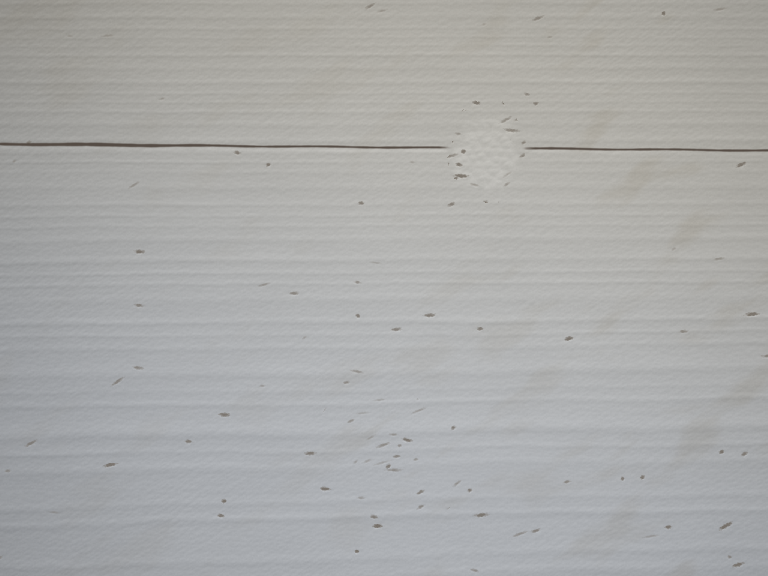
Write a Shadertoy shader that draws this texture.

```glsl
// White painted wooden boards with raised grain, a seam, a filled knot and chipped paint.

vec2 hash2(vec2 p) {
    vec3 q = fract(p.xyx * vec3(0.1031, 0.1030, 0.0973));
    q += dot(q, q.yzx + 33.33);
    return fract((q.xx + q.yz) * q.zy);
}

mat2 turn(float a) {
    return mat2(cos(a), -sin(a), sin(a), cos(a));
}

// Distance to the nearest scattered cell point
float cells(vec2 p) {
    vec2 id = floor(p), f = fract(p);
    float nearest = 2.0;
    for (int j = -1; j <= 1; j++)
    for (int i = -1; i <= 1; i++) {
        vec2 o = vec2(i, j);
        nearest = min(nearest, length(o + hash2(id + o) - f));
    }
    return nearest;
}

// Slow irregular variation, roughly -1 to 1
float waves(vec2 p) {
    float sum = 0.0, amp = 0.5;
    for (int i = 0; i < 4; i++) {
        sum += amp * sin(p.x + 1.7 * sin(p.y)) * cos(p.y + 1.3 * sin(0.8 * p.x));
        p = turn(0.9) * p * 1.8 + 4.1;
        amp *= 0.6;
    }
    return sum;
}

// Light minus shade on cell-shaped bumps lit from above
float relief(vec2 p) {
    return cells(p + vec2(0.0, 0.35)) - cells(p);
}

// Raised growth rings: narrow and even at the top, broad and bent at the bottom
float grain(vec2 p) {
    float low = 1.0 - p.y;
    float y = p.y - 0.03 * p.x * low * low;
    y += (0.002 + 0.007 * low * low) * waves(vec2(p.x * 5.0, p.y * 7.0));
    float phase = 17.0 * y + 20.0 * y * y + 0.25 * sin(y * 61.0);
    float row = floor(phase), f = fract(phase);
    float strength = 0.5 + 0.6 * hash2(vec2(row, 7.0)).x + 0.4 * waves(vec2(p.x * 6.0 + row * 3.0, row));
    float crest = exp(-pow((f - 0.62) * 6.0, 2.0));
    float shadow = exp(-pow((f - 0.32) * 7.0, 2.0));
    return strength * (crest - shadow);
}

// Sparse ragged chips; x is the dark pit, y the lit lower lip
vec2 chips(vec2 p, float density, float px) {
    vec2 grid = vec2(34.0, 46.0), id = floor(p * grid), result = vec2(0.0);
    float ragged = 0.7 * (cells(p * vec2(190.0, 260.0)) - 0.45);
    for (int j = -1; j <= 1; j++)
    for (int i = -1; i <= 1; i++) {
        vec2 cell = id + vec2(i, j);
        vec2 rnd = hash2(cell + 19.0), kind = hash2(cell + 71.0);
        if (kind.x > density) continue;
        vec2 d = turn(0.9 * rnd.x - 0.25) * (p - (cell + rnd) / grid);
        vec2 size = vec2(0.003 + 0.008 * kind.y * kind.y, 0.0014 + 0.0016 * rnd.y);
        float pit = (length(d / size) - 1.0 + ragged) * size.y;
        float lip = (length((d + vec2(0.0, 0.002)) / size) - 1.0 + ragged) * size.y;
        float depth = 0.35 + 0.65 * rnd.y;
        result = max(result, depth * (1.0 - smoothstep(-px, px, vec2(pit, lip))));
    }
    return result;
}

void mainImage(out vec4 fragColor, in vec2 fragCoord) {
    vec2 p = fragCoord / iResolution.y;
    float px = 1.0 / iResolution.y;

    // Cool daylight below, warm light above, fading toward the edges
    vec3 paint = mix(vec3(0.662, 0.674, 0.69), vec3(0.68, 0.67, 0.642),
                     smoothstep(0.1, 1.0, p.y + 0.22 * (p.x - 0.67)));
    vec2 fall = (p - vec2(0.77, 0.47)) * 0.8;
    paint *= 1.055 - 0.38 * dot(fall, fall);

    // Knot filler and worn patches
    vec2 k = (p - vec2(0.845, 0.738)) / vec2(0.058, 0.072);
    float knotR = length(k) + 0.22 * waves(p * 45.0);
    float knot = 1.0 - smoothstep(0.75, 1.1, knotR);
    float rim = exp(-pow((knotR - 0.9) * 3.0, 2.0));
    float worn = exp(-dot((p - vec2(0.69, 0.23)) * vec2(11.0, 9.0), (p - vec2(0.69, 0.23)) * vec2(11.0, 9.0)));

    // Wood grain, diagonal brush marks and fine crumbs
    float patchy = 0.6 + 0.5 * waves(p * 7.0 + 2.0);
    vec2 brush = turn(0.55) * p;
    float light = 0.019 * grain(p) * (1.0 - 0.8 * knot);
    light += 0.030 * patchy * relief(brush * vec2(38.0, 150.0));
    light += 0.022 * relief(p * vec2(55.0, 140.0));
    light += 0.008 * waves(p * vec2(9.0, 28.0));
    light += 0.012 * (hash2(floor(p * 384.0)).x - 0.5);
    light += knot * (0.025 + 0.06 * relief(p * vec2(60.0, 75.0)));
    vec3 col = paint + light;

    // Faint brown stains along the brush direction
    float stain = smoothstep(0.25, 0.8, waves(brush * vec2(9.0, 24.0) + 1.0));
    stain *= 0.4 + 0.6 * smoothstep(0.6, 1.2, p.x) + worn;
    col -= stain * vec3(0.022, 0.028, 0.038);

    // Chipped paint, gathered round the knot and the worn patch
    float density = 0.022 + 0.55 * rim + 0.42 * worn + 0.05 * smoothstep(0.35, 0.0, p.y);
    vec2 chip = chips(p, density, px);
    col += 0.06 * chip.y * (1.0 - chip.x);
    col = mix(col, vec3(0.40, 0.365, 0.325), 0.75 * chip.x);

    // Seam between the boards, interrupted by the knot
    float d = p.y - 0.75 + 0.0085 * p.x + 0.0006 * sin(p.x * 31.0);
    float width = 0.0017 + 0.0012 * exp(-pow((p.x - 0.17) * 6.0, 2.0)) + 0.0006 * waves(p.xx * 40.0);
    float open = smoothstep(0.055, 0.085, abs(p.x - 0.845) + 0.008 * waves(p * 60.0));
    float lip = exp(-pow((d + 0.006) / 0.003, 2.0));
    float gap = 1.0 - smoothstep(width - px, width + px, abs(d));
    col += 0.055 * lip * open * (0.6 + 0.4 * waves(p.xx * 18.0));
    col = mix(col, vec3(0.29, 0.25, 0.22), 0.88 * gap * open);

    fragColor = vec4(clamp(col, 0.0, 1.0), 1.0);
}
```
